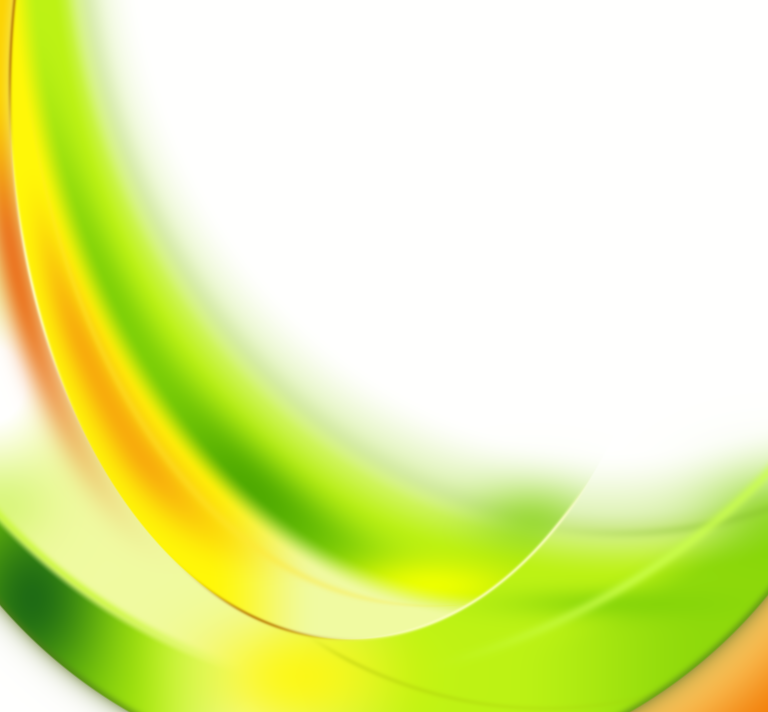
A Shadertoy shader for this background:

```glsl
// Glossy lime and orange ribbons sweeping down the left side and along the bottom.
// Every ribbon edge is an ellipse; signed distances to these edges drive the
// colour ramps, soft glows and hairline highlights, stacked from back to front.

#define PAPER  vec3(1.0, 1.0, 0.995)
#define VEIL   vec3(0.87, 0.95, 0.70)
#define SOFT   vec3(0.83, 0.96, 0.43)
#define LIME   vec3(0.74, 0.95, 0.08)
#define LEAF   vec3(0.50, 0.82, 0.03)
#define FOREST vec3(0.10, 0.40, 0.08)
#define YELLOW vec3(1.0, 0.97, 0.03)
#define CREAM  vec3(0.94, 0.98, 0.63)
#define ORANGE vec3(0.97, 0.66, 0.05)
#define RUST   vec3(0.92, 0.47, 0.14)
#define ASPECT 1.08
#define HAIRLINE 0.0026

// Approximate signed distance to an ellipse, positive outside.
float ellipse(vec2 p, vec2 centre, vec2 radius) {
    vec2 q = (p - centre) / radius;
    float k = length(q);
    return k * (k - 1.0) / max(length(q / radius), 1e-4);
}

float glow(float d, float width) {
    return exp(-d * d / (width * width));
}

float blob(vec2 p, vec2 centre, vec2 radius) {
    vec2 q = (p - centre) / radius;
    return exp(-dot(q, q));
}

void mainImage(out vec4 fragColor, in vec2 fragCoord) {
    vec2 p = fragCoord / iResolution.xy * vec2(ASPECT, 1.0);
    float aa = 1.2 / iResolution.y;

    // Ribbon edges, from the upper right towards the lower left
    float dVeil  = ellipse(p, vec2(0.871, 1.140), vec2(0.700, 0.787));
    float dGreen = ellipse(p, vec2(0.871, 1.140), vec2(0.765, 0.889));
    float dWarm  = ellipse(p, vec2(0.702, 1.112), vec2(0.671, 0.962));
    float dLoop  = ellipse(p, vec2(0.492, 0.874), vec2(0.478, 0.772));
    float dLeft  = length(p - vec2(0.569, 0.803)) - 0.775;
    float dRight = length(p - vec2(0.358, 1.046)) - 1.013;
    float dLow   = length(p - vec2(0.768, 0.608)) - 0.603;
    float dRim   = length(p - vec2(0.534, 0.612)) - 0.706;

    // Pale veil fading into the paper
    vec3 veil = mix(PAPER, VEIL, smoothstep(-0.015, 0.10, dVeil));
    veil = mix(veil, vec3(0.72, 0.84, 0.46), 0.28 * glow(dGreen + 0.006, 0.018));

    // Floor outside the loop: cream at left, yellow, then lime
    vec3 ground = mix(CREAM, LIME, smoothstep(0.34, 0.60, p.x));
    ground = mix(ground, YELLOW, 0.85 * blob(p, vec2(0.42, 0.05), vec2(0.13, 0.08)));
    ground = mix(ground, SOFT, 0.9 * blob(p, vec2(0.0, 0.30), vec2(0.07, 0.07)));
    float paperGap = blob(p, vec2(-0.01, 0.46), vec2(0.085, 0.10));
    ground = mix(ground, PAPER, min(1.0, 1.3 * paperGap));

    // Green wave rising at the right
    float rise = smoothstep(0.70, 1.0, p.x);
    float below = smoothstep(-0.03, 0.05, dRight);
    ground = mix(ground, LEAF, 0.75 * rise * below);
    ground = mix(ground, LEAF, 0.75 * blob(p, vec2(0.87, 0.152), vec2(0.15, 0.022)));
    vec3 outer = mix(veil, ground, smoothstep(-0.03, 0.065, dGreen));
    outer = mix(outer, LEAF, 0.65 * blob(p, vec2(1.09, 0.27), vec2(0.10, 0.07)));
    outer = mix(outer, vec3(0.50, 0.72, 0.15), 0.28 * rise * glow(dGreen, 0.007));
    outer = mix(outer, vec3(0.80, 1.0, 0.30),
                0.7 * smoothstep(0.58, 0.90, p.x) * glow(dRight, 0.008));

    // Orange haze hugging the outside of the loop
    float haze = glow(dLoop - 0.018, 0.026) * smoothstep(0.18, 0.62, p.y)
               * (1.0 - smoothstep(0.30, 0.45, p.x));
    outer = mix(outer, mix(RUST, vec3(0.99, 0.83, 0.02), smoothstep(0.65, 0.88, p.y)), haze);

    // Dark leaf at the lower left
    float leafMask = smoothstep(-0.003, 0.014, dLeft) * (1.0 - smoothstep(0.18, 0.36, p.x));
    vec3 leaf = mix(LEAF, LIME, smoothstep(0.08, 0.28, p.x));
    leaf = mix(leaf, FOREST, 0.95 * blob(p, vec2(0.045, 0.16), vec2(0.095, 0.13)));
    outer = mix(outer, leaf, leafMask);
    outer = mix(outer, vec3(0.80, 0.97, 0.25),
                0.8 * (1.0 - smoothstep(0.12, 0.36, p.x)) * glow(dLeft, 0.006));
    outer = mix(outer, vec3(0.62, 0.70, 0.02),
                0.5 * smoothstep(0.42, 0.50, p.x) * (1.0 - p.x) * glow(dLow, 0.004));

    // Green ribbon inside the loop
    float across = clamp(dGreen / max(dGreen - dWarm, 0.001), 0.0, 1.0);
    vec3 green = mix(SOFT, LIME, smoothstep(0.0, 0.5, across));
    float depth = (1.0 - smoothstep(0.55, 1.0, p.y)) * (1.0 - 0.6 * smoothstep(0.40, 0.62, p.x));
    green = mix(green, LEAF, smoothstep(0.35, 0.85, across) * depth);
    green = mix(green, vec3(0.28, 0.64, 0.0),
                0.85 * glow(dWarm + 0.02, 0.05) * blob(p, vec2(0.35, 0.31), vec2(0.14, 0.13)));
    green = mix(green, vec3(0.93, 1.0, 0.0), blob(p, vec2(0.61, 0.178), vec2(0.13, 0.04)));
    vec3 inner = mix(veil, green, smoothstep(-0.015, 0.025, dGreen));
    inner = mix(inner, LEAF, 0.65 * blob(p, vec2(0.75, 0.265), vec2(0.09, 0.055)));

    // Warm ribbon with an orange core and a cream tail
    float band = clamp(dWarm / max(dWarm - dLoop, 0.001), 0.0, 1.0);
    vec3 warm = mix(YELLOW, CREAM, smoothstep(0.29, 0.45, p.x));
    float core = glow(band - 0.54, 0.30) * smoothstep(0.17, 0.36, p.y)
               * (1.0 - smoothstep(0.50, 0.78, p.y));
    warm = mix(warm, ORANGE, 0.95 * core);
    warm = mix(warm, vec3(1.0, 0.90, 0.20), 0.35 * glow(band - 0.32, 0.05) * depth);
    inner = mix(inner, warm, smoothstep(-0.018, 0.022, dWarm));

    // Join both sides of the loop and trace its edge
    vec3 col = mix(inner, outer, smoothstep(-aa, aa, dLoop));
    float line = glow(dLoop, HAIRLINE);
    float brown = blob(p, vec2(0.36, 0.125), vec2(0.09, 0.07))
                + smoothstep(0.76, 0.92, p.y) * (1.0 - smoothstep(0.08, 0.12, p.x));
    float shine = blob(p, vec2(0.05, 0.60), vec2(0.10, 0.17))
                + smoothstep(0.42, 0.65, p.x) * (1.0 - smoothstep(0.26, 0.34, p.y));
    col = mix(col, vec3(0.72, 0.48, 0.02), 0.75 * line * min(brown, 1.0));
    col = mix(col, vec3(1.0, 1.0, 0.78), 0.75 * line * min(shine, 1.0));

    // Rim: shaded edge, paper at the left and orange at the right
    col = mix(col, vec3(0.32, 0.48, 0.10), 0.55 * glow(dRim, 0.007));
    vec3 amber = mix(vec3(0.98, 0.76, 0.34), vec3(0.95, 0.50, 0.04),
                     smoothstep(0.01, 0.13, dRim));
    vec3 corner = mix(PAPER, amber, step(0.5, p.x));
    corner = mix(corner, vec3(0.42, 0.50, 0.20), 0.6 * exp(-max(dRim, 0.0) / 0.012));
    col = mix(col, corner, smoothstep(-aa, aa, dRim));

    fragColor = vec4(col, 1.0);
}
```
